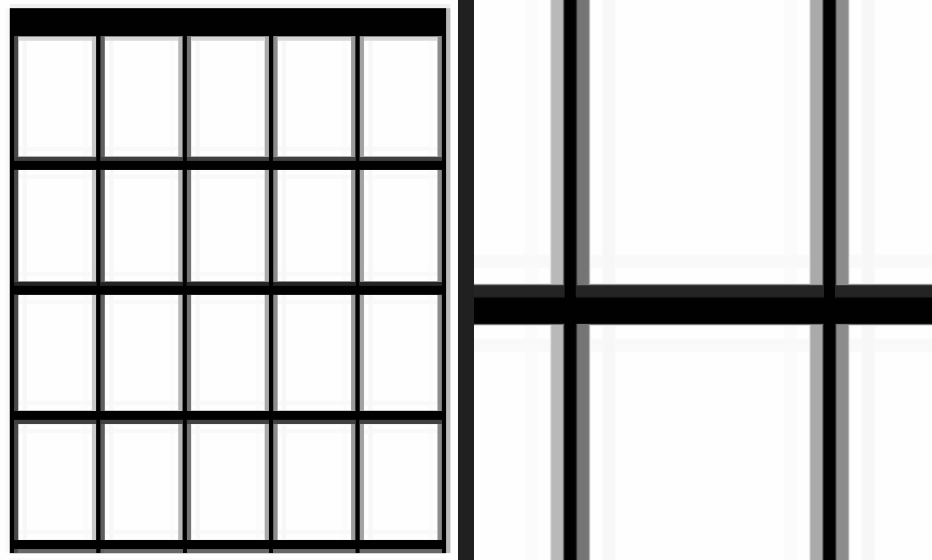
Left: the whole. Right: its middle third, enlarged.
Give the GLSL for this pattern, as a WebGL 2 fragment shader.

```glsl
#version 300 es
precision highp float;
// A black ruled grid, five cells across and four down, with a heavy top bar and soft grey line edges.

uniform vec2 u_resolution;
out vec4 outColor;

// Coverage of the span from a to b, with edges softened over width w.
float span(float x, float a, float b, float w) {
    return smoothstep(a - w, a + w, x) - smoothstep(b - w, b + w, x);
}

// Darkness of the vertical rules; the grey fringes drift from right to left.
float columnInk(float x, float w) {
    float ink = 0.0;
    for (int i = 0; i < 6; i++) {
        float k = float(i);
        float d = x - (2.25 + 20.0 * k);
        float leftFringe = i == 0 ? 0.02 : 0.15 + 0.06 * k;
        ink += span(d, 0.0, 1.0, w);
        ink += leftFringe * span(d, -1.0, 0.0, w);
        ink += mix(0.72, 0.27, k / 5.0) * span(d, 1.0, 2.0, w);
        // Faint echoes inside the cells
        if (i < 5) ink += 0.025 * span(d, 3.0, 4.0, w);
        if (i > 0) ink += 0.012 * span(d, -3.0, -2.0, w);
    }
    return ink;
}

// Darkness of the top bar and horizontal rules, with y measured downward.
float rowInk(float y, float w) {
    float ink = span(y, 1.9, 8.45, w);
    ink += 0.15 * span(y, 8.45, 9.45, w);
    for (int i = 0; i < 4; i++) {
        float k = float(i);
        float d = y - (36.35 + floor(29.67 * k));
        // The fringe lies above the upper two rules and below the lower two
        float flipped = i < 2 ? d : 3.1 - d;
        float fringe = i == 1 ? 0.86 : 0.75 - 0.15 * step(2.5, k);
        ink += span(flipped, 1.0, 3.1, w);
        ink += fringe * span(flipped, 0.0, 1.0, w);
        ink += 0.018 * (span(d, -2.3, -1.3, w) + span(d, 4.2, 5.2, w));
    }
    return ink;
}

void main() {
    // The canvas spans 106 by 130 design units, with y downward
    vec2 uv = gl_FragCoord.xy / u_resolution;
    vec2 p = vec2(uv.x, 1.0 - uv.y) * vec2(106.0, 130.0);
    vec2 soft = max(0.6 * vec2(106.0, 130.0) / u_resolution, vec2(0.12));

    // Keep each family of rules inside the frame
    float vertical = columnInk(p.x, soft.x) * span(p.y, 1.9, 128.4, soft.y);
    float horizontal = rowInk(p.y, soft.y) * span(p.x, 2.25, 103.25, soft.x);

    // Pale rim above the frame
    float rim = 0.05 * span(p.y, 0.9, 1.9, soft.y) * span(p.x, 2.25, 104.25, soft.x);

    float ink = clamp(max(max(vertical, horizontal), rim), 0.0, 1.0);
    outColor = vec4(vec3(mix(0.995, 0.003, ink)), 1.0);
}
```
